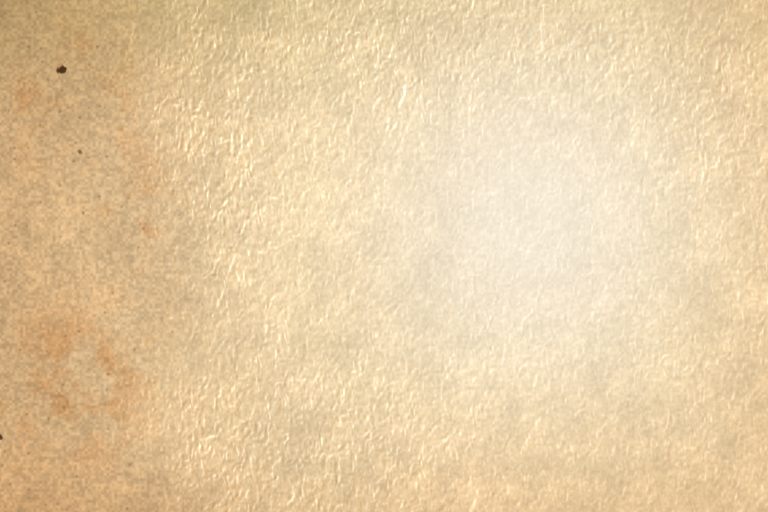
A WebGL 2 fragment shader for this texture:

```glsl
#version 300 es
precision highp float;

uniform vec2 u_resolution;
out vec4 outColor;

// Palette
const vec3 TAN = vec3(0.825, 0.680, 0.495);
const vec3 SAND = vec3(0.925, 0.815, 0.640);
const vec3 AMBER = vec3(0.915, 0.775, 0.585);
const vec3 OLIVE_SHADE = vec3(0.89, 0.90, 0.84);
const vec3 RUST_SHADE = vec3(0.88, 0.77, 0.67);
const vec3 GLOW = vec3(0.970, 0.925, 0.855);
const vec3 CREAM = vec3(0.970, 0.915, 0.770);
const vec3 FOIL_LIGHT = vec3(0.17, 0.21, 0.24);
const vec3 INK = vec3(0.25, 0.16, 0.09);

// Layout, in units of the canvas height
const vec2 GLOW_CENTER = vec2(1.04, 0.57);
const vec2 GLOW_SIZE = vec2(0.30, 0.31);
const vec2 HALO_SIZE = vec2(0.52, 0.46);
const float FOIL_EDGE = 0.31;
const vec2 WRINKLE_FREQ = vec2(150.0, 95.0);
const vec2 LIGHT_STEP = vec2(0.0034, -0.0030);
const float FOIL_RELIEF = 0.75;
const float GRAIN_FREQ = 190.0;
const float GRAIN_AMOUNT = 0.15;
const float SPECK_FREQ = 30.0;

float hash(vec2 cell) {
  uvec2 q = uvec2(ivec2(cell) + 4096) * uvec2(1597334673u, 3812015801u);
  uint n = (q.x ^ q.y) * 1597334673u;
  n = (n ^ (n >> 15)) * 2246822519u;
  return float((n ^ (n >> 13)) >> 8) / 16777216.0;
}

float noise(vec2 p) {
  vec2 i = floor(p), f = fract(p);
  f = f * f * (3.0 - 2.0 * f);
  return mix(mix(hash(i), hash(i + vec2(1, 0)), f.x),
             mix(hash(i + vec2(0, 1)), hash(i + vec2(1, 1)), f.x), f.y);
}

float fbm(vec2 p) {
  float sum = 0.0, amp = 0.5;
  for (int i = 0; i < 5; i++) {
    sum += amp * noise(p);
    p = mat2(0.8, 0.6, -0.6, 0.8) * p * 2.03 + 17.3;
    amp *= 0.5;
  }
  return sum / 0.96875;
}

float blob(vec2 p, vec2 center, vec2 size) {
  vec2 d = (p - center) / size;
  return exp(-dot(d, d));
}

float wrinkle(vec2 p) {
  vec2 q = p * WRINKLE_FREQ;
  q += 1.2 * vec2(noise(q * 0.4), noise(q * 0.4 + 31.0));
  return 0.25 * noise(q * 0.5 + 5.0) + 0.5 * noise(q) + 0.25 * noise(q * 1.7 + 9.0);
}

float spot(vec2 p, vec2 center, float radius) {
  float ragged = radius * (0.7 + 0.6 * noise(p * 180.0));
  float soft = 0.0015 + 0.5 / u_resolution.y;
  return 1.0 - smoothstep(ragged - soft, ragged + soft, length(p - center));
}

// Broad colour of the sheet
vec3 sheet(vec2 p, float cloud) {
  vec3 col = mix(TAN, SAND, smoothstep(0.0, 0.62, p.x + 0.16 * (cloud - 0.5)));
  float warm = max(smoothstep(1.15, 1.55, p.x), smoothstep(0.36, 0.0, p.y) * smoothstep(0.5, 1.0, p.x));
  col = mix(col, AMBER, 0.85 * warm);
  float top = smoothstep(0.72, 1.05, p.y);
  col *= mix(vec3(1.0), OLIVE_SHADE, top * (1.0 - 0.7 * smoothstep(0.2, 1.1, p.x)));
  col *= mix(vec3(1.0), RUST_SHADE, 0.4 * blob(p, vec2(0.1, -0.04), vec2(0.65, 0.13)));
  col = mix(col, CREAM, 0.60 * blob(p, GLOW_CENTER, HALO_SIZE));
  return mix(col, GLOW, 0.85 * blob(p, GLOW_CENTER, GLOW_SIZE));
}

void main() {
  vec2 p = gl_FragCoord.xy / u_resolution.y;
  float cloud = fbm(p * vec2(6.0, 5.0));
  float mottle = fbm(p * 24.0 + 40.0);
  float leaf = smoothstep(-0.12, 0.12, p.x - FOIL_EDGE + 0.2 * (cloud - 0.5) + 0.16 * (mottle - 0.5));
  float glow = blob(p, GLOW_CENTER, GLOW_SIZE);

  vec3 col = sheet(p, cloud);
  col *= 1.0 + (0.10 * (cloud - 0.5) + 0.14 * (mottle - 0.5)) * (1.0 - 0.75 * glow);

  // Rust stains on the bare paper
  float stain = blob(p, vec2(0.27, 0.58), vec2(0.07, 0.13))
              + blob(p, vec2(0.17, 0.25), vec2(0.20, 0.13))
              + 0.7 * blob(p, vec2(0.12, 0.82), vec2(0.20, 0.12));
  stain *= smoothstep(0.40, 0.72, 0.35 * cloud + 0.65 * mottle) * (1.0 - 0.7 * leaf);
  col *= mix(vec3(1.0), RUST_SHADE, min(stain * 1.2, 1.0));

  // Creased foil, lit from the upper left
  float shine = 0.45 + 0.55 * blob(p, vec2(0.40, 0.64), vec2(0.12, 0.22))
              + 0.45 * blob(p, vec2(0.82, 0.92), vec2(0.38, 0.15))
              + 0.50 * blob(p, vec2(0.58, 0.10), vec2(0.25, 0.18))
              + 0.30 * blob(p, vec2(1.38, 0.82), vec2(0.16, 0.16));
  shine *= mix(0.22, 1.0, leaf) * (0.2 + 0.8 * cloud + 0.8 * mottle) * (1.0 - 0.55 * glow);
  float slope = wrinkle(p + LIGHT_STEP) - wrinkle(p);
  col += FOIL_LIGHT * shine * (FOIL_RELIEF * slope * 2.0 + 0.4 * smoothstep(0.08, 0.35, slope));

  // Paper grain and scattered specks
  float grain = 0.65 * noise(p * GRAIN_FREQ) + 0.35 * noise(p * GRAIN_FREQ * 0.55 + 70.0) - 0.5;
  col *= 1.0 + GRAIN_AMOUNT * grain * mix(1.6, 0.8, leaf) * (1.0 - 0.5 * glow);
  vec2 cell = floor(p * SPECK_FREQ);
  vec2 speck = (cell + 0.1 + 0.8 * vec2(hash(cell + 211.0), hash(cell + vec2(433.0, 87.0)))) / SPECK_FREQ;
  float rare = step(0.75, hash(cell + vec2(619.0, 301.0))) * (1.0 - leaf);
  col = mix(col, INK, 0.22 * rare * spot(p, speck, 0.0025));

  // Ink spots
  col = mix(col, INK, 0.9 * spot(p, vec2(0.121, 0.863), 0.0085));
  col = mix(col, INK, 0.5 * spot(p, vec2(0.156, 0.703), 0.004));
  col = mix(col, INK, 0.8 * spot(p, vec2(0.0, 0.146), 0.005));
  outColor = vec4(clamp(col, 0.0, 1.0), 1.0);
}
```
